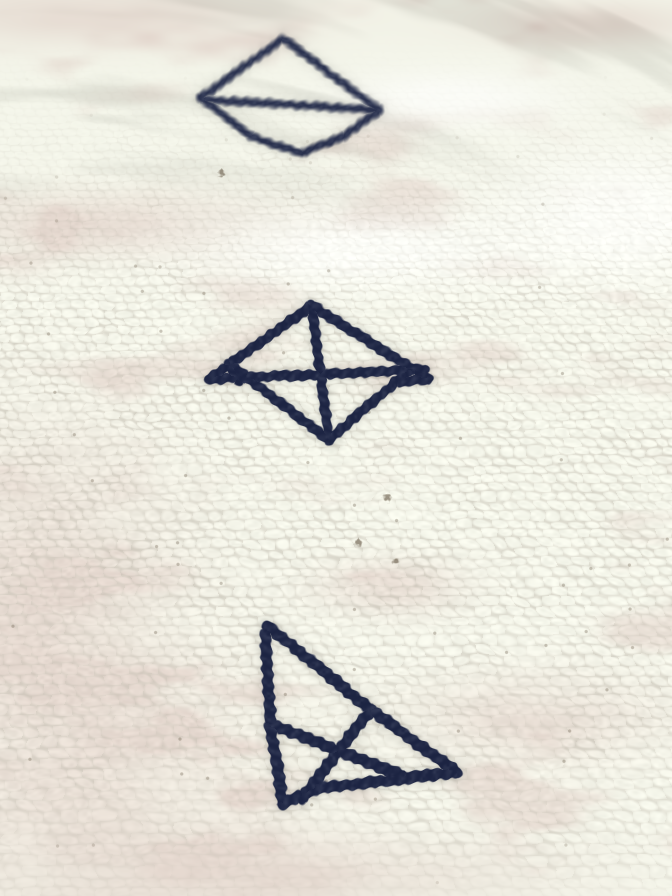
This pattern is drawn by a WebGL 2 fragment shader. Its source:

```glsl
#version 300 es
precision highp float;

uniform vec2 u_resolution;
out vec4 outColor;

const vec3 CLOTH = vec3(0.955, 0.96, 0.915);
const vec3 BLUSH = vec3(0.89, 0.84, 0.805);
const vec3 GLARE = vec3(0.985, 0.988, 0.97);
const vec3 GAP = vec3(0.76, 0.74, 0.69);
const vec3 INK = vec3(0.11, 0.14, 0.26);
const vec3 INK_LIGHT = vec3(0.29, 0.32, 0.42);
const vec3 FLECK = vec3(0.42, 0.37, 0.30);
const float ASPECT = 0.75;
const float ROW_NEAR = 0.0125;
const float ROW_FAR = 0.0075;
const float THREAD_STRETCH = 1.65;
const float STITCH_LENGTH = 0.013;

// Stitched segments: start.xy, end.xy
const vec4 UPPER[7] = vec4[7](
  vec4(.224, .891, .316, .957), vec4(.316, .957, .423, .877),
  vec4(.423, .877, .384, .848), vec4(.384, .848, .336, .829),
  vec4(.336, .829, .280, .848), vec4(.280, .848, .224, .891),
  vec4(.228, .889, .423, .877));
const vec4 MIDDLE[9] = vec4[9](
  vec4(.234, .577, .348, .659), vec4(.348, .659, .478, .577),
  vec4(.348, .659, .367, .509), vec4(.234, .577, .356, .582),
  vec4(.356, .582, .474, .588), vec4(.256, .594, .367, .509),
  vec4(.367, .509, .456, .586), vec4(.478, .577, .446, .574),
  vec4(.256, .594, .266, .574));
const vec4 LOWER[8] = vec4[8](
  vec4(.299, .301, .414, .208), vec4(.414, .208, .510, .138),
  vec4(.296, .292, .302, .190), vec4(.302, .190, .316, .103),
  vec4(.316, .103, .354, .120), vec4(.354, .120, .510, .138),
  vec4(.302, .192, .449, .134), vec4(.414, .208, .336, .108));

// Soft regions: center.xy, radii.zw
const vec4 BLUSHES[8] = vec4[8](
  vec4(.13, .75, .20, .036), vec4(.44, .345, .08, .03),
  vec4(.03, .37, .15, .16), vec4(.06, .15, .20, .14),
  vec4(.10, .985, .22, .035), vec4(.60, .20, .14, .05),
  vec4(.30, .02, .30, .05), vec4(.66, .975, .12, .025));
const vec4 GLARES[3] = vec4[3](
  vec4(.70, .76, .13, .07), vec4(.40, .72, .16, .04), vec4(.50, .89, .12, .03));
// Flecks: center.xy, radius
const vec3 FLECKS[4] = vec3[4](
  vec3(.432, .444, .0045), vec3(.400, .394, .004),
  vec3(.442, .374, .004), vec3(.247, .807, .004));

float hash(vec2 p) {
  return fract(sin(dot(p, vec2(127.1, 311.7))) * 43758.5453);
}

float noise(vec2 p) {
  vec2 i = floor(p), f = fract(p);
  f = f * f * (3.0 - 2.0 * f);
  return mix(mix(hash(i), hash(i + vec2(1, 0)), f.x),
             mix(hash(i + vec2(0, 1)), hash(i + vec2(1, 1)), f.x), f.y);
}

float fbm(vec2 p) {
  return 0.55 * noise(p) + 0.3 * noise(p * 2.1 + 7.0) + 0.15 * noise(p * 4.3 + 3.0);
}

float glow(vec2 p, vec4 region) {
  vec2 d = (p - region.xy) / region.zw;
  return exp(-dot(d, d));
}

// Perspective grid of the weave: x along a row, y counts rows
vec2 weaveSpace(vec2 p) {
  float row = mix(ROW_NEAR, ROW_FAR, p.y);
  vec2 w = vec2((p.x - 0.38) / (row * THREAD_STRETCH),
                log(row / ROW_NEAR) / (ROW_FAR - ROW_NEAR));
  return w + 0.5 * vec2(noise(w * 0.8), noise(w * 0.6 + 9.0));
}

// Height of the rounded threads, 0 in the gaps and 1 on top
float weave(vec2 w) {
  float row = floor(w.y);
  w.x += 0.5 * mod(row, 2.0);
  vec2 f = fract(w) - 0.5;
  f.y += 0.25 * f.x;
  float size = 0.85 + 0.3 * hash(vec2(floor(w.x), row));
  return 1.0 - smoothstep(0.3, 0.62, length(f * vec2(0.85, 1.0)) / size);
}

// Keeps the nearest edge distance in x and its twist shade in y
void stitch(vec2 p, vec4 seg, float radius, inout vec2 nearest) {
  vec2 a = p - seg.xy, b = seg.zw - seg.xy;
  float len = length(b);
  float t = clamp(dot(a, b) / (len * len), 0.0, 1.0);
  float side = (a.x * b.y - a.y * b.x) / len;
  float twist = sin(6.2832 * t * len / STITCH_LENGTH + 1.6 * side / radius);
  float d = length(a - b * t) - radius * (1.0 + 0.14 * twist);
  if (d < nearest.x) nearest = vec2(d, 0.5 + 0.5 * twist);
}

void main() {
  vec2 p = gl_FragCoord.xy / u_resolution * vec2(ASPECT, 1.0);
  float pixel = 1.0 / u_resolution.y;
  float focus = smoothstep(0.98, 0.62, p.y) * smoothstep(-0.12, 0.16, p.y);

  // Broad cloth tone
  float cloud = fbm(p * vec2(7.0, 17.0));
  float blush = 0.0, glare = 0.0;
  for (int i = 0; i < 8; i++) blush += glow(p, BLUSHES[i]);
  for (int i = 0; i < 3; i++) glare += glow(p, GLARES[i]);
  blush = blush * (0.4 + 0.8 * cloud) + 0.7 * smoothstep(0.56, 0.82, cloud);
  vec3 color = mix(CLOTH, BLUSH, clamp(blush, 0.0, 1.0));
  float fold = fbm(vec2(p.x * 4.0, (p.y + 0.35 * p.x * p.x) * 28.0));
  color -= 0.07 * smoothstep(0.5, 0.75, fold) * smoothstep(0.7, 0.9, p.y);
  color = mix(color, GLARE, clamp(glare, 0.0, 0.9));

  // Woven threads and grain
  vec2 w = weaveSpace(p);
  float gap = 1.0 - weave(w);
  float depth = focus * (0.22 + 0.35 * noise(w * 0.35)) * (1.0 - 0.6 * min(glare, 1.0));
  color = mix(color, GAP, gap * depth);
  color += (noise(w * 3.0) - 0.5) * 0.05 * focus + 0.012 * focus;

  // Scattered and larger flecks
  vec2 cell = floor(p * 42.0);
  vec2 offset = fract(p * 42.0) - 0.25 - 0.5 * vec2(hash(cell + 3.0), hash(cell + 8.0));
  float speck = smoothstep(0.11, 0.04, length(offset)) * step(0.93, hash(cell));
  color = mix(color, FLECK, 0.35 * speck * focus);
  for (int i = 0; i < 4; i++) {
    float r = FLECKS[i].z;
    float d = length(p - FLECKS[i].xy) + r * (noise(p * 400.0) - 0.5);
    color = mix(color, FLECK, 0.65 * smoothstep(r + pixel, r * 0.4, d));
  }

  // Embroidery, softer toward the far end
  vec2 thread = vec2(1.0, 0.0);
  vec2 q = p + 0.002 * (vec2(noise(p * 130.0), noise(p * 130.0 + 40.0)) - 0.5);
  for (int i = 0; i < 7; i++) stitch(q, UPPER[i], 0.0042, thread);
  for (int i = 0; i < 9; i++) stitch(q, MIDDLE[i], 0.0056, thread);
  for (int i = 0; i < 8; i++) stitch(q, LOWER[i], 0.0064, thread);
  float blur = pixel + 0.0025 * smoothstep(0.65, 0.9, p.y);
  color *= 1.0 - 0.12 * exp(-max(thread.x, 0.0) / 0.004);
  float sheen = 0.45 * thread.y * noise(p * 260.0) + 0.3 * smoothstep(0.65, 0.9, p.y);
  vec3 ink = mix(INK, INK_LIGHT, sheen);
  color = mix(color, ink, 1.0 - smoothstep(-blur, blur, thread.x));

  outColor = vec4(clamp(color, 0.0, 1.0), 1.0);
}
```
